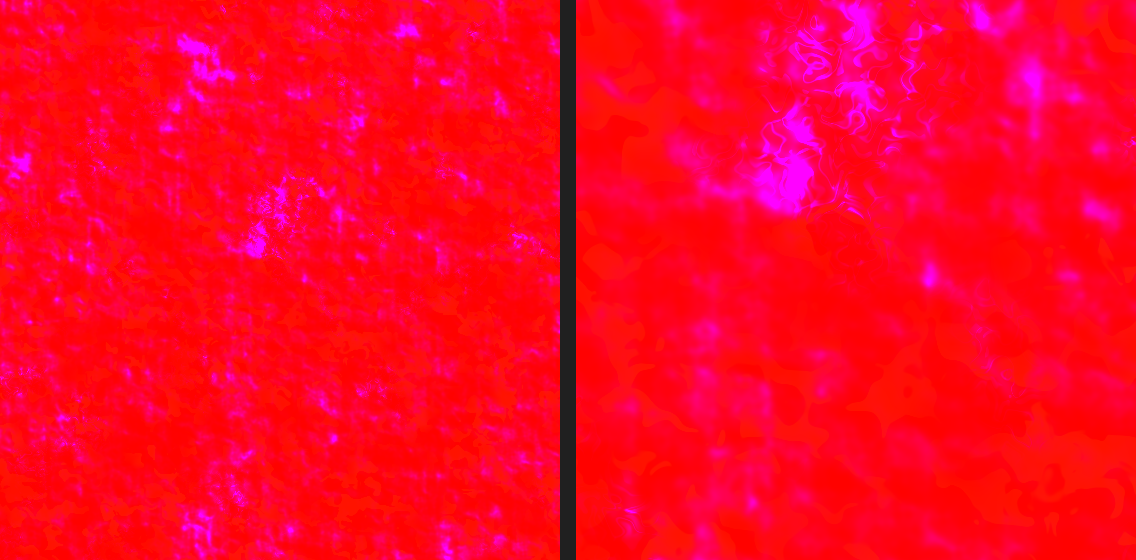
Left: the whole. Right: its middle third, enlarged.
Reproduce this texture procedurally as a three.js fragment shader.

```glsl
// Draws a hot red surface mottled with soft magenta blotches, fine streaks and crackled specks.
varying vec2 vUv;

const float RED = 1.0;
const float BLUE_GAIN = 0.122;     // blue of the median tone
const float BLUE_CONTRAST = 0.82;  // exponential growth towards magenta
const float BLUE_FLOOR = 0.02;     // dark tones clip to pure red
const float FLAKE_GREEN = 0.065;   // orange tint of the flakes
const float GREEN_BASE = 0.008;
const float SLANT = -0.45;         // direction of the blotches, radians
const float NOISE_DEVIATION = 0.2145;

const float CLOUD_SCALE = 6.0;
const float PATCH_SCALE = 15.0;
const vec2 BLOTCH_SCALE = vec2(29.0, 52.0);
const vec2 GRAIN_SCALE = vec2(70.0, 115.0);
const vec2 STREAK_SCALE = vec2(125.0, 20.0);
const float DUST_SCALE = 210.0;
const float CRACK_SCALE = 105.0;
const vec2 FLAKE_SCALE = vec2(42.0, 68.0);

const float CLOUD_WEIGHT = 0.27;
const float PATCH_WEIGHT = 0.42;
const float BLOTCH_WEIGHT = 0.64;
const float GRAIN_WEIGHT = 0.42;
const float STREAK_WEIGHT = 0.32;
const float DUST_WEIGHT = 0.16;
const float CRACK_WEIGHT = 1.3;

float hash(vec2 p) {
  return fract(sin(dot(p, vec2(127.1, 311.7))) * 43758.5453);
}

// Value noise with zero mean and unit deviation
float noise(vec2 p) {
  vec2 cell = floor(p);
  vec2 f = fract(p);
  f = f * f * (3.0 - 2.0 * f);
  float low = mix(hash(cell), hash(cell + vec2(1.0, 0.0)), f.x);
  float high = mix(hash(cell + vec2(0.0, 1.0)), hash(cell + vec2(1.0)), f.x);
  return (mix(low, high, f.y) - 0.5) / NOISE_DEVIATION;
}

vec2 rotate(vec2 p, float angle) {
  float c = cos(angle);
  float s = sin(angle);
  return vec2(c * p.x + s * p.y, c * p.y - s * p.x);
}

vec2 warp(vec2 p, float scale) {
  return vec2(noise(p * scale + 17.3), noise(p * scale + 51.9));
}

// Soft blotches, from broad clouds down to slanted grain, upright streaks and dust
float blotches(vec2 p) {
  vec2 slanted = rotate(p + 0.0025 * warp(rotate(p, 1.0), 45.0), SLANT);
  float sum = CLOUD_WEIGHT * noise(rotate(p, 0.6) * CLOUD_SCALE + 3.7);
  sum += PATCH_WEIGHT * noise(slanted * PATCH_SCALE + 21.4);
  sum += BLOTCH_WEIGHT * noise(slanted * BLOTCH_SCALE + 43.1);
  sum += GRAIN_WEIGHT * noise(slanted * GRAIN_SCALE + 67.8);
  sum += STREAK_WEIGHT * noise(p * STREAK_SCALE + 89.2);
  sum += DUST_WEIGHT * noise(rotate(p, 0.9) * DUST_SCALE + 5.3);
  return sum;
}

// Spidery veins and specks, confined to scattered patches
float cracks(vec2 p) {
  vec2 q = rotate(p, 0.8) + 0.004 * warp(p, 95.0);
  float region = smoothstep(0.6, 1.6, noise(rotate(p, 0.3) * 15.0 + 33.6));
  float vein = 1.0 - smoothstep(0.05, 0.4, abs(noise(q * CRACK_SCALE)));
  float speck = smoothstep(0.4, 1.2, noise(q * CRACK_SCALE * 1.9 + 9.5));
  return region * (0.7 * vein + 0.7 * speck - 0.3);
}

// Faint flakes with crisp, ragged outlines
float flakes(vec2 p) {
  vec2 q = rotate(p + 0.004 * warp(p, 70.0), SLANT);
  float shape = noise(q * FLAKE_SCALE + 74.2) + 0.5 * noise(q * 120.0 + 12.6);
  float strength = clamp(0.6 + 0.35 * noise(q * 22.0 + 31.7), 0.0, 1.0);
  return smoothstep(0.25, 0.5, shape) * strength;
}

void main() {
  float tone = blotches(vUv) + CRACK_WEIGHT * cracks(vUv);
  float blue = BLUE_GAIN * exp(BLUE_CONTRAST * tone) - BLUE_FLOOR;
  blue = clamp(blue, 0.0, 1.0);

  // Flakes show mostly where the magenta fades out
  float bare = 1.0 - smoothstep(0.05, 0.3, blue);
  float flake = flakes(vUv) * bare;
  float green = GREEN_BASE + FLAKE_GREEN * flake;
  blue *= 1.0 - 0.3 * flake;

  gl_FragColor = vec4(RED, green, blue, 1.0);
}
```
